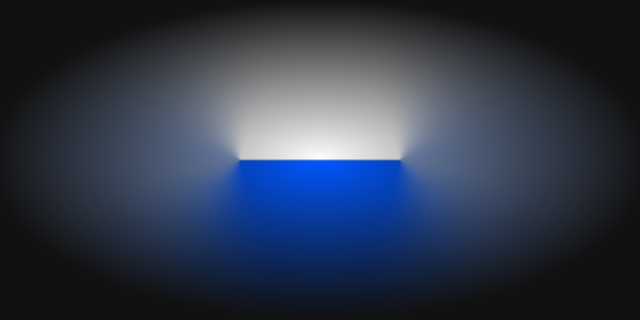
A Shadertoy shader for this background:

```glsl
// A glowing horizontal segment: white light fans upward and blue light downward.
// The angle around the nearest tip blends the two lights into grey-blue sides,
// and an elliptical falloff sinks everything into a near-black backdrop.

// Angle around the nearest segment tip: 0 points outward, PI points inward.
float tipAngle(vec2 p, float halfLength) {
    return atan(abs(p.y), abs(p.x) - halfLength);
}

void mainImage(out vec4 fragColor, in vec2 fragCoord) {
    // Centred coordinates, one unit per canvas height
    vec2 p = (fragCoord - 0.5 * iResolution.xy) / iResolution.y;

    // Signed side of the segment: +1 above, -1 below, smooth past the tips
    float edge = clamp(p.y * iResolution.y, -1.0, 1.0);
    float side = edge * smoothstep(0.0, 2.0, tipAngle(p, 0.25));
    float above = max(side, 0.0);
    float below = max(-side, 0.0);

    // Share of each light; both reach the sides
    float whiteShare = 0.5 + 0.5 * above - 0.5 * below;
    float blueShare = 0.3 - 0.3 * above + 0.7 * below;
    vec3 light = whiteShare * vec3(1.0) + blueShare * vec3(0.0, 0.34, 1.0);

    // Elliptical falloff, slightly steeper in the blue half
    float falloff = max(1.0 - length(p * vec2(0.97, 2.0)), 0.0);
    falloff = pow(falloff, 1.0 + 0.15 * below);

    vec3 backdrop = vec3(0.067);
    fragColor = vec4(mix(backdrop, light, falloff), 1.0);
}
```
